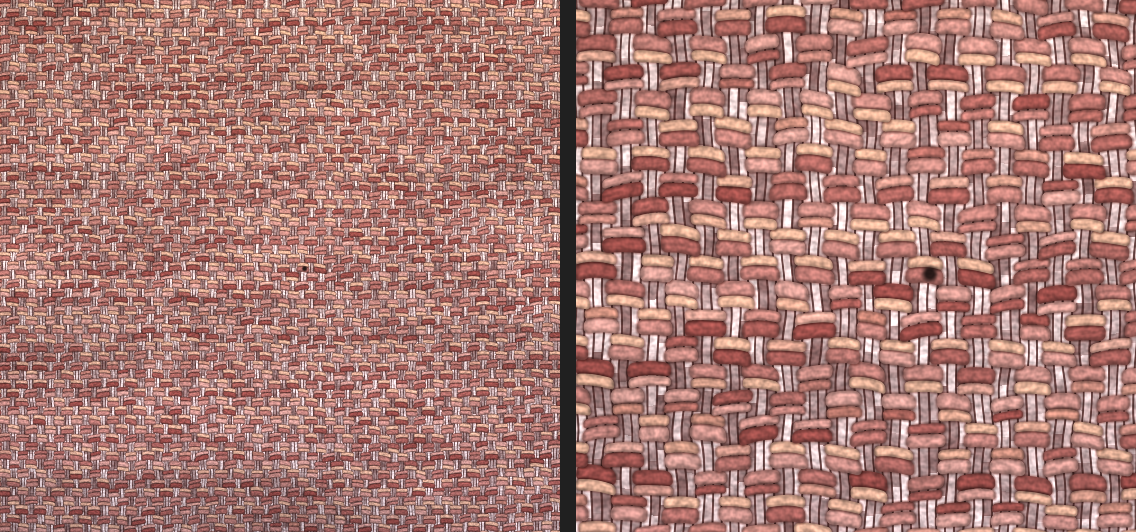
Left: the whole. Right: its middle third, enlarged.
Write a WebGL 1 fragment shader that draws this texture.

```glsl
precision highp float;

uniform vec2 u_resolution;

#define CELLS vec2(62.0, 59.0)
#define STRANDS 3.0
#define WOBBLE 0.22
#define THICK_HALF vec2(0.68, 0.28)
#define THIN_HALF vec2(0.66, 0.19)
#define GAP_COLOR vec3(0.27, 0.14, 0.13)
#define WARP_DARK vec3(0.50, 0.37, 0.36)
#define WARP_LIGHT vec3(0.93, 0.85, 0.84)
#define RUST vec3(0.55, 0.28, 0.26)
#define ROSE vec3(0.78, 0.58, 0.54)
#define TAN vec3(0.82, 0.64, 0.54)
#define KNOT vec2(0.544, 0.495)

float hash(vec2 p) {
  vec3 q = fract(vec3(p.xyx) * 0.1031);
  q += dot(q, q.yzx + 33.33);
  return fract((q.x + q.y) * q.z);
}

float cornerSlope(vec2 corner, vec2 offset) {
  float angle = 6.2832 * hash(corner);
  return dot(vec2(cos(angle), sin(angle)), offset);
}

float gradientNoise(vec2 p) {
  vec2 i = floor(p);
  vec2 f = fract(p);
  vec2 u = f * f * f * (f * (f * 6.0 - 15.0) + 10.0);
  vec2 e = vec2(1.0, 0.0);
  float low = mix(cornerSlope(i, f), cornerSlope(i + e.xy, f - e.xy), u.x);
  float high = mix(cornerSlope(i + e.yx, f - e.yx), cornerSlope(i + e.xx, f - e.xx), u.x);
  return mix(low, high, u.y);
}

float roundedBox(vec2 p, vec2 halfSize) {
  float radius = halfSize.y * 0.8;
  vec2 q = abs(p) - halfSize + radius;
  return length(max(q, 0.0)) + min(max(q.x, q.y), 0.0) - radius;
}

// Thin vertical threads with dark gaps between them
vec3 warpThreads(vec2 g, float edge) {
  float x = g.x * STRANDS;
  float id = floor(x);
  float tone = hash(vec2(id, floor(g.y * 0.5 + hash(vec2(id, 7.0)))) + 11.0);
  tone += 0.08 + 0.5 * gradientNoise(vec2(id * 3.7, g.y * 1.8));
  float fromAxis = abs(fract(x) - 0.5);
  float body = 1.0 - smoothstep(0.39 - edge, 0.39 + edge, fromAxis);
  vec3 thread = mix(WARP_DARK, WARP_LIGHT, clamp(tone, 0.0, 1.0));
  return mix(GAP_COLOR, thread, 0.15 + 0.85 * body);
}

// Lays one rounded horizontal yarn, with its warm shadow, over the cloth
vec3 layYarn(vec3 cloth, vec2 p, vec2 halfSize, vec3 dye, float edge) {
  float d = roundedBox(p, halfSize);
  float shadow = 1.0 - smoothstep(-0.02, 0.11, d);
  float cover = 1.0 - smoothstep(-edge, edge, d);
  float bulge = smoothstep(0.0, halfSize.y * 0.7, -d);
  float light = mix(0.76, 1.08, bulge) + 0.18 * p.y;
  vec3 shaded = cloth * (1.0 - shadow * vec3(0.32, 0.44, 0.46));
  return mix(shaded, dye * light, cover);
}

void main() {
  vec2 uv = gl_FragCoord.xy / u_resolution;
  vec2 g = uv * CELLS;
  vec2 pixel = CELLS / u_resolution;
  float edge = 0.6 * max(pixel.x, pixel.y);

  // Uneven hand of the weave
  g += WOBBLE * vec2(gradientNoise(g * 0.45), gradientNoise(g * 0.4 + 31.0));
  g.y += 0.5 * gradientNoise(uv * 2.5 + 5.0);
  vec2 home = floor(g);
  vec3 cloth = warpThreads(g, 0.6 * pixel.x * STRANDS);

  // Weft floats on alternate cells, each a thin and a thick yarn
  for (int j = -1; j <= 1; j++) {
    for (int i = -1; i <= 1; i++) {
      vec2 cell = home + vec2(float(i), float(j));
      if (mod(cell.x + cell.y, 2.0) < 0.5) {
        float pick = hash(cell + 3.0);
        float blend = hash(cell + 57.0);
        float streak = gradientNoise(vec2(cell.x * 0.07, cell.y * 0.63) + 0.37);
        vec2 p = g - cell - 0.5;
        p.y += (pick - 0.5) * 0.3 * p.x + 0.14 * p.x * p.x;
        p.x += (blend - 0.5) * 0.2;
        float redness = clamp(0.5 + 1.1 * (blend - 0.5) + 0.8 * streak, 0.0, 1.0);
        vec3 thickDye = mix(ROSE, RUST, redness);
        float tanShare = smoothstep(0.15, 0.75, pick - 0.5 * streak);
        vec3 thinDye = mix(mix(RUST, ROSE, blend), TAN, tanShare);
        float side = hash(vec2(cell.y, 91.0)) < 0.75 ? 1.0 : -1.0;
        vec2 size = vec2(0.9 + 0.2 * blend, 0.88 + 0.24 * pick);
        cloth = layYarn(cloth, p + vec2(0.0, 0.2 * side), THICK_HALF * size, thickDye, edge);
        cloth = layYarn(cloth, p - vec2(0.0, 0.27 * side), THIN_HALF * size, thinDye, edge);
      }
    }
  }

  // Fibre grain, streaked fading and a darker lower edge
  float grain = gradientNoise(g * vec2(3.1, 5.3)) + 0.6 * gradientNoise(g * 7.7 + 19.0);
  float fade = gradientNoise(uv * vec2(2.0, 6.0) + 2.3);
  fade += 0.7 * gradientNoise(uv * vec2(3.0, 21.0) + 8.6);
  cloth *= 1.03 + 0.3 * grain + 0.13 * fade;
  cloth *= mix(0.88, 1.03, smoothstep(0.0, 0.3, uv.y + 0.12 * uv.x));
  cloth *= mix(vec3(0.98, 0.98, 1.03), vec3(1.02, 1.0, 0.97), uv.y);

  // One dark knot
  float knot = length((uv - KNOT) * CELLS);
  cloth *= mix(0.2, 1.0, smoothstep(0.12, 0.4, knot));

  gl_FragColor = vec4(clamp(cloth, 0.0, 1.0), 1.0);
}
```
